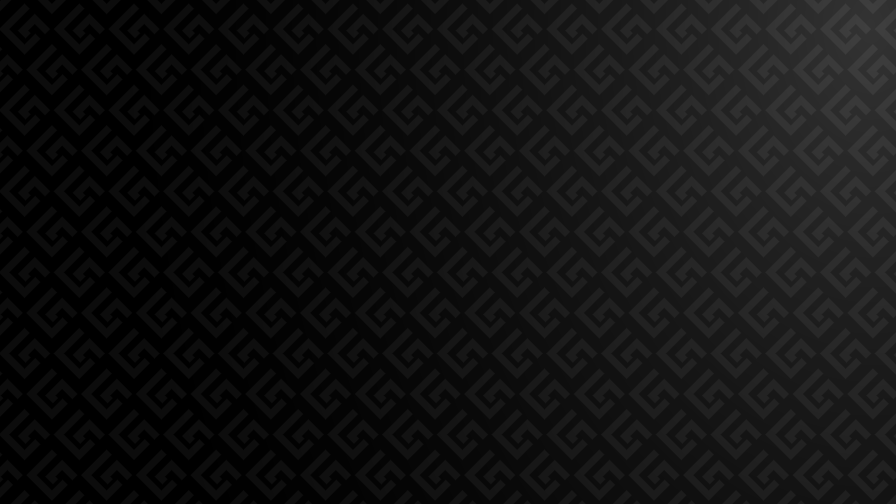
Give the GLSL for this pattern, as a Shadertoy shader.

```glsl
// Signed distance to a bar spanning the corners lo and hi
float bar(vec2 p, vec2 lo, vec2 hi) {
    vec2 d = abs(p - 0.5 * (lo + hi)) - 0.5 * (hi - lo);
    return length(max(d, 0.0)) + min(max(d.x, d.y), 0.0);
}

// Square spiral on a 5 by 5 grid, one grid unit per stroke
float spiral(vec2 p) {
    // Open outer frame
    float d = bar(p, vec2(-2.5, 1.5), vec2(2.5, 2.5));
    d = min(d, bar(p, vec2(-2.5, -2.5), vec2(-1.5, 2.5)));
    d = min(d, bar(p, vec2(-2.5, -2.5), vec2(0.6, -1.5)));
    // Inner chevron with a short tail
    d = min(d, bar(p, vec2(-0.8, -0.5), vec2(2.5, 0.5)));
    d = min(d, bar(p, vec2(1.5, -2.5), vec2(2.5, 0.5)));
    return min(d, bar(p, vec2(-0.8, -1.0), vec2(0.2, 0.5)));
}

// Two interleaved grids form the staggered rows
float spiralLattice(vec2 p) {
    const float stroke = 0.01435;
    vec2 period = vec2(0.1086, 0.1609);
    float d = 1.0;
    for (int i = 0; i < 2; i++) {
        vec2 q = p - vec2(0.7546, 0.540) - 0.5 * period * float(i);
        q -= period * round(q / period);
        vec2 diagonal = vec2(q.x + q.y, q.y - q.x) * 0.70711;
        d = min(d, spiral(diagonal / stroke) * stroke);
    }
    return d;
}

void mainImage(out vec4 fragColor, in vec2 fragCoord) {
    vec2 p = fragCoord / iResolution.y;
    float pixel = 1.0 / iResolution.y;

    // Soft light from the upper right
    vec2 toLight = p - vec2(iResolution.x / iResolution.y - 0.05, 0.95);
    float falloff = max(0.0, 1.0 - length(toLight * vec2(1.0, 0.7)) / 1.55);
    float shade = 0.2 * pow(falloff, 1.8);

    // Slightly raised ornament
    float ornament = smoothstep(0.75 * pixel, -0.75 * pixel, spiralLattice(p));
    shade += 0.048 * ornament;

    fragColor = vec4(vec3(shade), 1.0);
}
```
